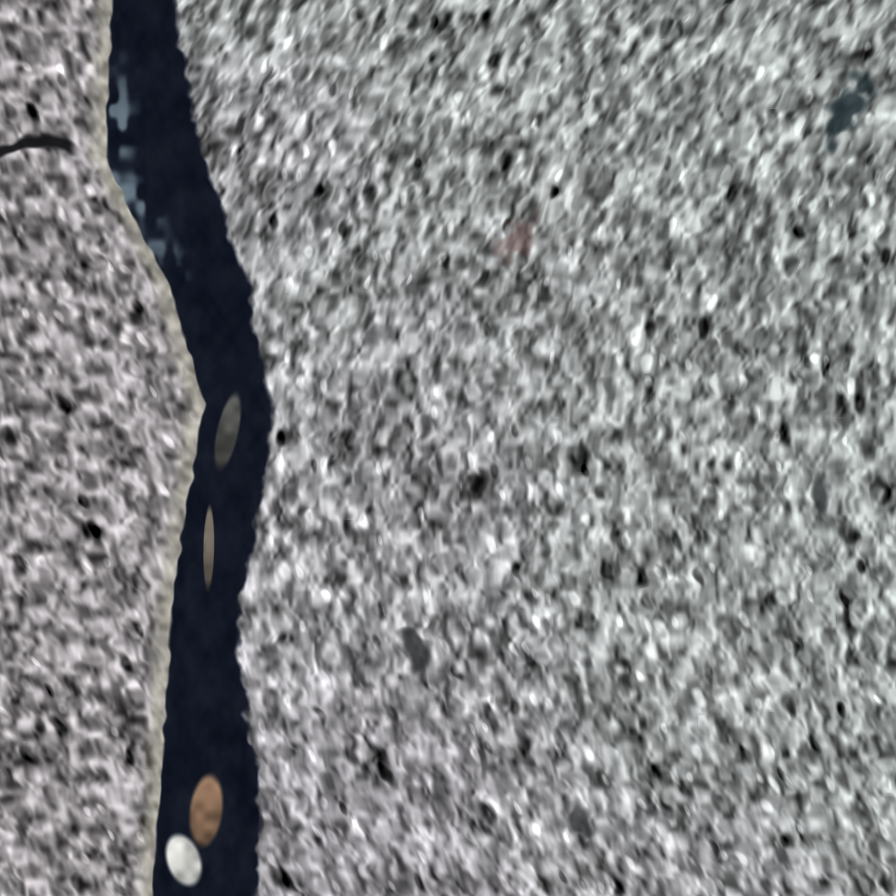
A three.js fragment shader for this texture:

```glsl
// Sunlit rough stone slabs split by a deep, shadowed crack holding small pebbles.
varying vec2 vUv;

float hash(vec2 p) {
  return fract(sin(dot(p, vec2(127.1, 311.7))) * 43758.5453);
}

float noise(vec2 p) {
  vec2 cell = floor(p), f = fract(p);
  f = f * f * (3.0 - 2.0 * f);
  float low = mix(hash(cell), hash(cell + vec2(1.0, 0.0)), f.x);
  float high = mix(hash(cell + vec2(0.0, 1.0)), hash(cell + 1.0), f.x);
  return mix(low, high, f.y);
}

float fbm(vec2 p) {
  float sum = 0.0, weight = 0.5;
  for (int i = 0; i < 3; i++) {
    sum += weight * noise(p);
    p = p * 2.03 + 17.3;
    weight *= 0.5;
  }
  return sum / 0.875;
}

// Adds the offset gradually while y moves from start to end.
float ramp(float y, float start, float end, float offset) {
  return offset * clamp((y - start) / (end - start), 0.0, 1.0);
}

float leftEdge(float y) {
  return 0.171 + ramp(y, 0.0, 0.35, 0.024) + ramp(y, 0.35, 0.55, 0.033)
    - ramp(y, 0.55, 0.68, 0.039) - ramp(y, 0.68, 0.825, 0.072)
    + ramp(y, 0.825, 1.0, 0.009);
}

float rightEdge(float y) {
  return 0.286 - ramp(y, 0.15, 0.27, 0.022) + ramp(y, 0.30, 0.53, 0.042)
    - ramp(y, 0.53, 0.69, 0.029) - ramp(y, 0.69, 0.83, 0.053)
    - ramp(y, 0.83, 1.0, 0.031);
}

// Soft tilted ellipse: 1 inside, 0 outside.
float blob(vec2 p, vec2 center, vec2 radius, float lean, float softness) {
  vec2 d = p - center;
  d.x -= lean * d.y;
  return 1.0 - smoothstep(1.0 - softness, 1.0 + softness, length(d / radius));
}

// One randomly placed speck in some of the cells of a grid.
float specks(vec2 p, vec2 cells, float chance, float seed) {
  vec2 q = p * cells, cell = floor(q);
  vec2 center = 0.35 + 0.3 * vec2(hash(cell + seed), hash(cell + seed + 5.7));
  float size = 0.18 + 0.17 * hash(cell + seed + 9.1);
  float present = step(hash(cell + seed + 3.3), chance);
  return present * blob(fract(q), center, vec2(size), -0.25, 0.45);
}

// Streaky grain with bright crystals and dark pits.
float stone(vec2 p, vec2 frequency) {
  vec2 warp = 0.005 * vec2(noise(p * 75.0), noise(p * 75.0 + 31.0));
  vec2 q = p + warp;
  float grain = 0.62 * noise(q * frequency) + 0.38 * noise(q * frequency * 1.9 + 7.0);
  float tone = 0.575 + 0.92 * (grain - 0.5) + 0.12 * (fbm(p * 28.0) - 0.5);
  tone += 0.24 * specks(q, frequency * 0.55, 0.14, 2.0);
  tone -= 0.28 * specks(q, frequency * 0.42, 0.12, 13.0);
  return tone - 0.25 * specks(q, vec2(27.0, 21.0), 0.06, 41.0);
}

vec3 pebble(vec3 base, vec2 p, vec2 center, vec2 radius, float lean, vec3 color) {
  float light = 0.85 + 0.35 * (noise(p * 90.0) - 0.5) + 5.0 * (p.y - center.y);
  return mix(base, color * light, blob(p, center, radius, lean, 0.16));
}

void main() {
  vec2 p = vUv;
  float rough = noise(p * 75.0) - 0.5;
  float left = leftEdge(p.y) + 0.005 * rough;
  float right = rightEdge(p.y) + 0.014 * (fbm(p * vec2(60.0, 45.0)) - 0.5) + 0.006 * rough;

  // Slabs
  float bend = p.y - 0.45;
  vec2 rightGrain = vec2(p.x - 0.4 * bend * bend, p.y);
  vec2 leftGrain = vec2(p.x + 0.25 * p.y, p.y);
  float patches = fbm(p * 6.0);
  vec3 rightTint = mix(vec3(1.0, 0.985, 1.01), vec3(0.975, 1.01, 0.995),
    smoothstep(0.2, 0.8, 0.6 * p.x + 0.4 * p.y + 0.3 * (patches - 0.5)));
  vec3 rightSlab = rightTint * (stone(rightGrain, vec2(118.0, 62.0)) + 0.07 * (patches - 0.5));
  vec3 leftSlab = vec3(1.01, 0.985, 1.0) * (stone(leftGrain + 3.0, vec2(105.0, 66.0)) - 0.025);

  // Larger stains and pits
  float ragged = 0.5 + noise(p * 85.0);
  float stain = blob(p, vec2(0.947, 0.88), vec2(0.017, 0.036) * ragged, 0.5, 0.4);
  rightSlab = mix(rightSlab, vec3(0.13, 0.18, 0.20), 0.85 * stain);
  float pits = blob(p, vec2(0.464, 0.277), vec2(0.012, 0.025) * ragged, -0.3, 0.4)
    + blob(p, vec2(0.645, 0.082), vec2(0.014, 0.02) * ragged, -0.4, 0.4)
    + blob(p, vec2(0.915, 0.447), vec2(0.008, 0.027) * ragged, -0.1, 0.4);
  rightSlab = mix(rightSlab, vec3(0.17, 0.18, 0.19), 0.75 * min(pits, 1.0));
  float rust = blob(p, vec2(0.578, 0.733), vec2(0.016, 0.025) * ragged, 0.4, 0.5);
  rightSlab = mix(rightSlab, vec3(0.43, 0.34, 0.33), 0.6 * rust);

  // Pale worn lip and short side crack on the left slab
  float lip = smoothstep(0.022, 0.003, abs(left - p.x - 0.004));
  leftSlab = mix(leftSlab, vec3(0.68, 0.67, 0.61) * (0.75 + 0.5 * noise(p * 110.0)), 0.62 * lip);
  float seamY = 0.842 - 7.0 * (p.x - 0.046) * (p.x - 0.046) + 0.007 * rough;
  float seam = smoothstep(0.010, 0.003, abs(p.y - seamY)) * smoothstep(0.092, 0.075, p.x);
  leftSlab = mix(leftSlab, vec3(0.08, 0.08, 0.09), 0.95 * seam);

  // Shadowed crack with dim rubble along its upper left wall
  vec3 crack = vec3(0.07, 0.09, 0.135) + 0.07 * (fbm(p * vec2(70.0, 45.0)) - 0.5);
  float rubble = smoothstep(0.65, 0.76, p.y) * smoothstep(0.96, 0.87, p.y)
    * smoothstep(0.042, 0.018, p.x - left);
  crack += rubble * vec3(0.32, 0.36, 0.36) * smoothstep(0.35, 0.85, noise(p * vec2(95.0, 65.0)));
  crack = pebble(crack, p, vec2(0.254, 0.518), vec2(0.012, 0.041), 0.2, vec3(0.34, 0.34, 0.33));
  crack = pebble(crack, p, vec2(0.233, 0.388), vec2(0.006, 0.045), 0.02, vec3(0.46, 0.43, 0.39));

  vec3 color = mix(leftSlab, crack, smoothstep(-0.002, 0.002, p.x - left));
  color = mix(color, rightSlab, smoothstep(-0.004, 0.004, p.x - right));
  color = pebble(color, p, vec2(0.230, 0.095), vec2(0.018, 0.039), 0.1, vec3(0.58, 0.46, 0.37));
  color = pebble(color, p, vec2(0.205, 0.040), vec2(0.019, 0.028), -0.2, vec3(0.90, 0.90, 0.88));
  gl_FragColor = vec4(clamp(color, 0.0, 1.0), 1.0);
}
```
